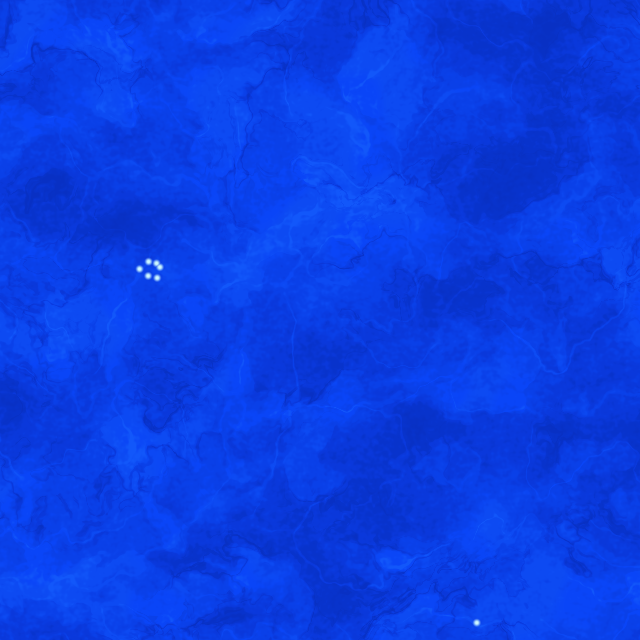
This texture is drawn by a WebGL 1 fragment shader. Its source:

```glsl
precision highp float;
// Mottled deep-blue mineral surface: warped gradient noise forms broad clouds,
// crisp bright islands with dark rims, thin pale veins and fine grain.
// The summed tone runs through a blue ramp; a few white sparkles lie on top.
uniform vec2 u_resolution;

vec2 hash2(vec2 p) {
  vec3 h = fract(p.xyx * vec3(0.1031, 0.1030, 0.0973));
  h += dot(h, h.yzx + 33.33);
  return fract((h.xx + h.yz) * h.zy);
}

float cornerSlope(vec2 cell, vec2 offset) {
  return dot(hash2(cell) * 2.0 - 1.0, offset);
}

// Gradient noise, roughly -0.8 to 0.8
float noise(vec2 p) {
  vec2 i = floor(p), f = fract(p);
  vec2 w = f * f * f * (f * (f * 6.0 - 15.0) + 10.0);
  vec2 e = vec2(1.0, 0.0);
  float low = mix(cornerSlope(i, f), cornerSlope(i + e, f - e), w.x);
  float high = mix(cornerSlope(i + e.yx, f - e.yx), cornerSlope(i + 1.0, f - 1.0), w.x);
  return 1.5 * mix(low, high, w.y);
}

float fbm(vec2 p) {
  float sum = 0.0, gain = 1.0;
  for (int i = 0; i < 5; i++) {
    sum += gain * noise(p);
    p = mat2(0.8, 0.6, -0.6, 0.8) * p * 2.03 + 17.3;
    gain *= 0.5;
  }
  return sum;
}

// Soft line along the zero level of a field
float line(float field, float halfWidth) {
  return 1.0 - smoothstep(0.0, halfWidth, abs(field));
}

// Tone is centred on 0 with a spread of about 1
vec3 blueRamp(float tone, float hueShift) {
  vec3 bright = mix(vec3(0.05, 0.29, 0.95), vec3(0.04, 0.27, 0.97), hueShift);
  vec3 c = mix(vec3(0.03, 0.19, 0.77), vec3(0.03, 0.20, 0.80), smoothstep(-2.4, -1.5, tone));
  c = mix(c, vec3(0.04, 0.22, 0.86), smoothstep(-1.5, -0.7, tone));
  c = mix(c, vec3(0.04, 0.25, 0.91), smoothstep(-0.7, 0.1, tone));
  c = mix(c, bright, smoothstep(0.1, 1.0, tone));
  return mix(c, vec3(0.07, 0.34, 0.98), smoothstep(1.2, 2.3, tone));
}

// A loose ring of dots, plus one lone dot near the lower edge
float sparkles(vec2 p) {
  float glow = 0.0;
  for (int i = 0; i < 7; i++) {
    float k = float(i);
    vec2 jitter = (hash2(vec2(k, 5.0)) - 0.5) * 0.008;
    vec2 dotPos = vec2(0.237, 0.579) + vec2(0.016, 0.011) * vec2(cos(k * 1.05), sin(k * 1.05)) + jitter;
    if (i == 6) dotPos = vec2(0.745, 0.027);
    glow = max(glow, 1.0 - smoothstep(0.001, 0.0075, length(p - dotPos)));
  }
  return glow;
}

void main() {
  vec2 p = gl_FragCoord.xy / min(u_resolution.x, u_resolution.y);

  // Two scales of warping make the outlines ragged
  vec2 q = p + 0.05 * vec2(fbm(p * 5.0 + 3.1), fbm(p * 5.0 + 41.7));
  q += 0.010 * vec2(noise(p * 34.0 + 8.0), noise(p * 34.0 + 63.0));

  // Broad clouds, slightly stretched sideways, and medium mottling
  float clouds = fbm(q * vec2(3.0, 4.4) + 11.0);
  float mottle = fbm(q * vec2(13.0, 16.0) + 29.0);
  float tone = 2.0 * clouds + 0.9 * mottle;

  // Flat islands outlined by thin dark rims that come and go
  float island = fbm(q * 7.0 + 53.0);
  float rimMask = smoothstep(-0.15, 0.3, noise(p * 6.0 + 71.0));
  tone += 0.85 * smoothstep(0.10, 0.24, island) - 0.28;
  tone -= 1.3 * rimMask * line(island - 0.06, 0.06);
  tone -= 0.8 * rimMask * line(mottle + 0.1, 0.10);

  // Pale veins, fading in and out along their length
  float veinMask = smoothstep(-0.1, 0.35, noise(p * 5.0 + 97.0));
  tone += 1.2 * veinMask * line(noise(q * 6.5 + 83.0), 0.045);
  tone += 0.8 * (1.0 - veinMask) * line(noise(q * 11.0 + 19.0), 0.06);

  // Fine grain
  tone += 0.55 * noise(p * vec2(85.0, 115.0)) + 0.35 * noise(p * 170.0 + 7.0);

  float hueShift = smoothstep(-0.1, 0.2, noise(p * 9.0 + 37.0));
  vec3 color = blueRamp(tone, hueShift);
  color = mix(color, vec3(0.80, 0.97, 1.0), sparkles(p));
  gl_FragColor = vec4(color, 1.0);
}
```
